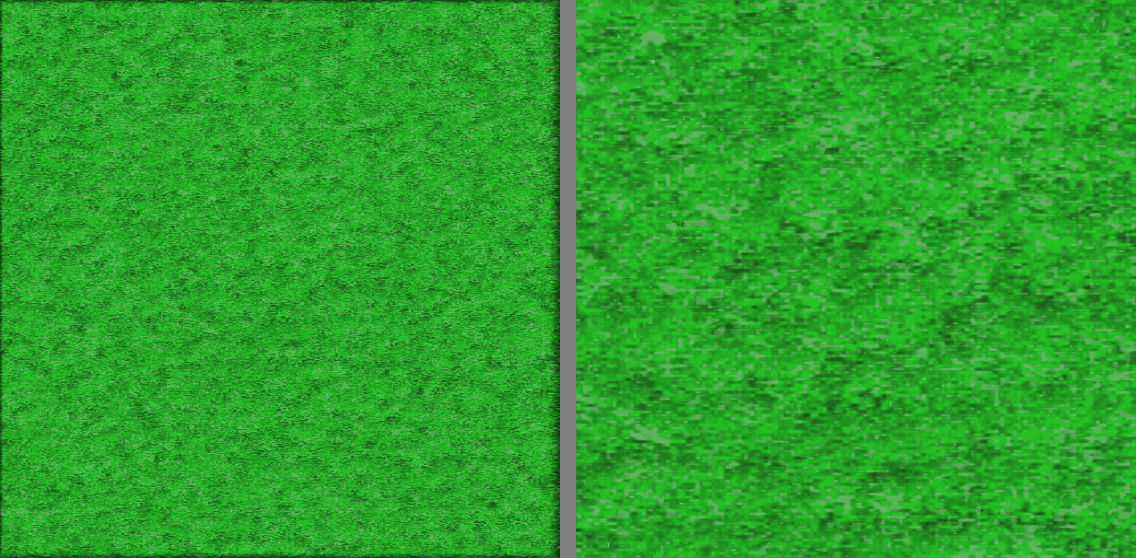
Left: the whole. Right: its middle third, enlarged.
Reproduce this texture procedurally as a WebGL 1 fragment shader.

```glsl
precision highp float;
uniform vec2 u_resolution;

const float GRAINS = 510.0; // grain rows per canvas height
const vec3 SHADE = vec3(0.11, 0.34, 0.10);
const vec3 LEAF = vec3(0.125, 0.60, 0.125);
const vec3 BRIGHT = vec3(0.15, 0.75, 0.15);
const vec3 PALE = vec3(0.40, 0.70, 0.40);
const vec3 GLINT = vec3(0.60, 0.80, 0.60);

float hash(vec2 p, float seed) {
  vec3 q = fract(vec3(p.xyx) * vec3(0.1031, 0.1030, 0.0973) + seed * 0.137);
  q += dot(q, q.yzx + 33.33);
  return fract((q.x + q.y) * q.z);
}

float valueNoise(vec2 p, float seed) {
  vec2 i = floor(p);
  vec2 f = fract(p);
  f = f * f * (3.0 - 2.0 * f);
  float low = mix(hash(i, seed), hash(i + vec2(1.0, 0.0), seed), f.x);
  float high = mix(hash(i + vec2(0.0, 1.0), seed), hash(i + 1.0, seed), f.x);
  return mix(low, high, f.y);
}

// Cellular tufts: scattered soft spots, each with its own strength
float tufts(vec2 p, float seed) {
  vec2 cell = floor(p);
  float cover = 0.0;
  for (int y = -1; y <= 1; y++) {
    for (int x = -1; x <= 1; x++) {
      vec2 c = cell + vec2(float(x), float(y));
      vec2 center = c + vec2(hash(c, seed), hash(c, seed + 1.0));
      float spot = 1.0 - smoothstep(0.0, 0.95, distance(p, center));
      cover = max(cover, spot * hash(c, seed + 2.0));
    }
  }
  return cover;
}

// Ragged dark rim, widest on the right
float rim(vec2 uv, float ragged) {
  vec2 nearSide = uv / vec2(0.006, 0.010);
  vec2 farSide = (1.0 - uv) / vec2(0.020, 0.008);
  float d = min(min(nearSide.x, nearSide.y), min(farSide.x, farSide.y));
  return smoothstep(-0.2, 1.1, d + (ragged - 0.5) * 0.7);
}

vec3 grassColor(float tone) {
  vec3 color = mix(SHADE, LEAF, clamp((tone - 0.32) / 0.28, 0.0, 1.0));
  return mix(color, BRIGHT, clamp((tone - 0.60) / 0.15, 0.0, 1.0));
}

void main() {
  vec2 uv = gl_FragCoord.xy / u_resolution;
  vec2 p = gl_FragCoord.xy / u_resolution.y;
  vec2 grain = p * GRAINS - 0.5;

  // Short horizontal blades and single grains
  float blade = valueNoise(grain * vec2(0.42, 1.0), 1.0);
  float paleBlade = valueNoise(grain * vec2(0.55, 1.0), 2.0);
  float speck = valueNoise(grain, 3.0);
  float ragged = valueNoise(grain * vec2(0.28, 1.0), 4.0);

  // Blades pull the tuft outlines sideways into fringes
  vec2 fringe = vec2(ragged - 0.5, blade - 0.5) * vec2(0.022, 0.010);
  vec2 root = p + fringe;
  root.y -= root.x * 0.22;
  float dark = tufts(root * vec2(48.0, 60.0), 5.0);
  float light = tufts(root * vec2(42.0, 54.0) + 17.0, 9.0);

  // Tone from tufts, blades and grains; blades show most in the shade
  float tone = 0.685 - 0.24 * dark * (1.5 - blade) + 0.08 * light;
  tone += 0.20 * (blade - 0.5) + 0.15 * (speck - 0.5);
  vec3 color = grassColor(tone);

  // Pale dry blades and rare glints
  float pale = smoothstep(0.50, 0.80, 0.75 * paleBlade + 0.25 * light);
  color = mix(color, PALE, pale * (1.0 - 0.5 * dark));
  color = mix(color, GLINT, 0.7 * smoothstep(0.97, 0.99, speck));

  color *= mix(0.42, 1.0, rim(uv, ragged));
  gl_FragColor = vec4(color, 1.0);
}
```
